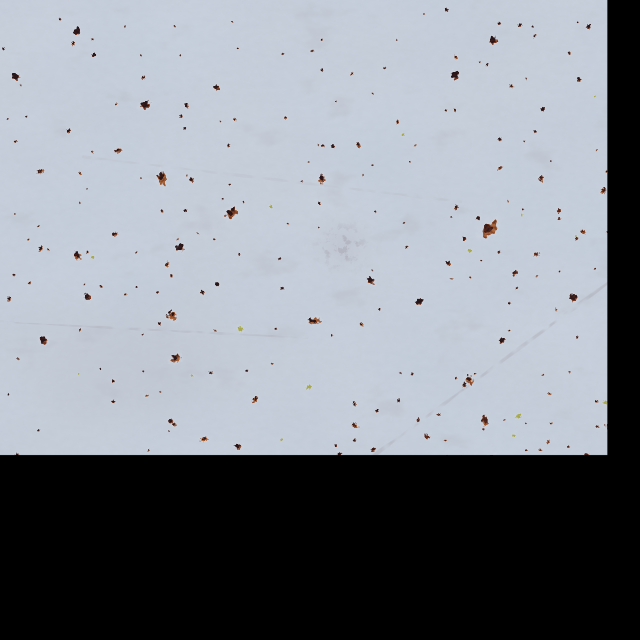
A three.js fragment shader for this texture:

```glsl
// Pale blue painted metal with chipped, rusting spots, framed by black at the right and bottom.
// Chips are jittered grid cells holding noise-warped ellipses; gradient noise mottles the paint,
// and faint scratches and a smudge are laid over it.
varying vec2 vUv;

const vec2 PANEL_CORNER = vec2(0.949, 0.289); // right and bottom limits
const float EDGE = 0.0011;
const vec3 PAINT = vec3(0.770, 0.804, 0.852);
const vec3 GRIME = vec3(0.705, 0.715, 0.755);
const vec3 RIM = vec3(0.825, 0.845, 0.885);
const vec3 PIT = vec3(0.150, 0.085, 0.100);
const vec3 RUST = vec3(0.450, 0.190, 0.100);
const vec3 OCHRE = vec3(0.660, 0.400, 0.230);
const vec3 LICHEN = vec3(0.660, 0.660, 0.300);

vec2 hash2(vec2 p) {
  vec3 q = fract(p.xyx * vec3(0.1031, 0.1030, 0.0973));
  q += dot(q, q.yzx + 33.33);
  return fract((q.xx + q.yz) * q.zy);
}

float gradientDot(vec2 corner, vec2 offset) {
  float angle = 6.2832 * hash2(corner).x;
  return dot(vec2(cos(angle), sin(angle)), offset);
}

float gradientNoise(vec2 p) {
  vec2 i = floor(p);
  vec2 f = p - i;
  vec2 u = f * f * f * (f * (f * 6.0 - 15.0) + 10.0);
  vec2 e = vec2(1.0, 0.0);
  float low = mix(gradientDot(i, f), gradientDot(i + e, f - e), u.x);
  float high = mix(gradientDot(i + e.yx, f - e.yx), gradientDot(i + 1.0, f - 1.0), u.x);
  return mix(low, high, u.y);
}

float fbm(vec2 p) {
  float sum = 0.0;
  float gain = 0.6;
  for (int i = 0; i < 4; i++) {
    sum += gain * gradientNoise(p);
    p = p * 2.03 + 11.7;
    gain *= 0.55;
  }
  return sum;
}

float blob(vec2 p, vec2 center, vec2 spread) {
  vec2 d = (p - center) / spread;
  return exp(-dot(d, d));
}

float segmentDistance(vec2 p, vec2 a, vec2 b) {
  vec2 ab = b - a;
  return length(p - a - ab * clamp(dot(p - a, ab) / dot(ab, ab), 0.0, 1.0));
}

// Thin line whose strength is broken up along its length
float scratch(vec2 p, vec2 a, vec2 b, float width) {
  float wobble = 0.002 * gradientNoise(p * 25.0);
  float wear = smoothstep(-0.35, 0.3, gradientNoise(p * 60.0));
  return wear * (1.0 - smoothstep(0.3 * width, width, segmentDistance(p, a, b) + wobble));
}

// Rust gathers at the right and along the lower right
float rustZone(vec2 p) {
  return blob(p, vec2(0.85, 0.63), vec2(0.11, 0.10)) + blob(p, vec2(0.78, 0.32), vec2(0.24, 0.05));
}

vec3 paintSurface(vec2 p) {
  float mottle = 0.012 * fbm(p * vec2(70.0, 110.0)) + 0.014 * fbm(p * vec2(5.0, 9.0));
  vec3 color = PAINT + mottle + vec3(0.012, 0.006, 0.0) * fbm(p * 4.0 + 8.0);
  float dirt = 0.22 * blob(p, vec2(0.19, 0.43), vec2(0.18, 0.09));
  dirt += 0.30 * smoothstep(0.15, 0.5, fbm(p * vec2(9.0, 16.0) + 3.0));
  float smudge = blob(p, vec2(0.535, 0.615), vec2(0.032, 0.028));
  dirt += smudge * (0.3 + 1.2 * smoothstep(0.0, 0.35, fbm(p * 75.0)));
  dirt += 0.65 * scratch(p, vec2(0.580, 0.285), vec2(0.950, 0.558), 0.0035);
  dirt += 0.45 * scratch(p, vec2(0.0, 0.497), vec2(0.48, 0.472), 0.0025);
  dirt += 0.25 * scratch(p, vec2(0.13, 0.755), vec2(0.72, 0.685), 0.003);
  return mix(color, GRIME, clamp(dirt, 0.0, 1.0));
}

// Signed distance to a ragged, turned ellipse
float chipDistance(vec2 p, float size, float angle, float stretch, vec2 seed) {
  float c = cos(angle);
  float s = sin(angle);
  vec2 q = vec2(c * p.x + s * p.y, c * p.y - s * p.x) * vec2(1.0 / stretch, 1.0);
  return length(q) - size * (1.0 + 0.9 * gradientNoise(p / size * 1.1 + seed * 7.3));
}

vec3 scatterChips(vec3 color, vec2 p, float cells, float radius, float coverage, float seed) {
  for (int j = -1; j <= 1; j++) {
    for (int i = -1; i <= 1; i++) {
      vec2 id = floor(p * cells) + vec2(float(i), float(j)) + seed;
      vec2 center = (id - seed + hash2(id)) / cells;
      vec2 form = hash2(id + 41.0);
      vec2 kind = hash2(id + 83.0);
      float zone = rustZone(center);
      float present = step(kind.x, coverage * (0.8 + 1.0 * zone));
      float size = radius * mix(0.6, 1.35, form.x * form.x);
      vec2 local = p - center;
      float body = chipDistance(local, size, 6.2832 * form.y, 1.0 + 0.7 * kind.y, id);
      float core = body + size * mix(0.0, 0.65, kind.y) + 0.5 * dot(local, vec2(0.5, -0.8));
      float grain = gradientNoise(p * 260.0);
      vec3 rust = mix(RUST, OCHRE, clamp(kind.y * 0.8 + grain, 0.0, 1.0));
      vec3 pit = mix(PIT, RUST, clamp(0.7 * zone + 0.6 * grain, 0.0, 0.8));
      vec3 chip = mix(rust, pit, 1.0 - smoothstep(-EDGE, EDGE, core));
      chip = mix(chip, LICHEN, step(0.955, hash2(id + 127.0).x));
      float halo = 1.0 - smoothstep(0.0, 0.8 * size + EDGE, body);
      color = mix(color, RIM, 0.4 * halo * present);
      color = mix(color, chip, present * (1.0 - smoothstep(-EDGE, EDGE, body)));
    }
  }
  return color;
}

void main() {
  vec3 color = paintSurface(vUv);
  color = scatterChips(color, vUv, 30.0, 0.0018, 0.34, 5.0);
  color = scatterChips(color, vUv, 15.0, 0.0045, 0.50, 219.0);
  color = scatterChips(color, vUv, 6.0, 0.0075, 0.20, 467.0);
  float inside = 1.0 - smoothstep(-EDGE, EDGE, vUv.x - PANEL_CORNER.x);
  inside *= smoothstep(-EDGE, EDGE, vUv.y - PANEL_CORNER.y);
  gl_FragColor = vec4(color * inside, 1.0);
}
```
